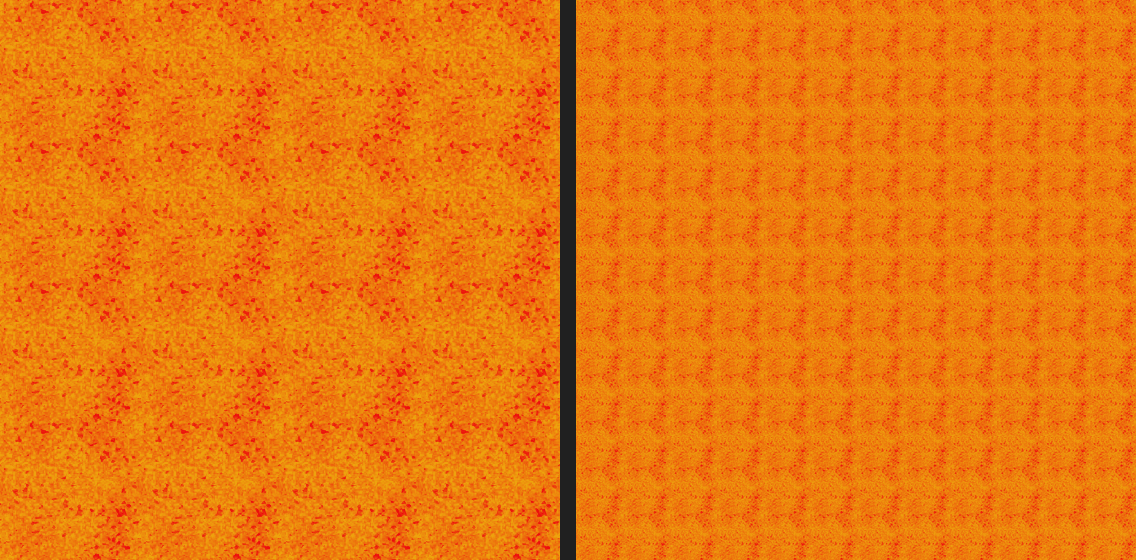
Left, the tile; right, the same tile 3 across and 3 down.
Give the GLSL for this texture, as a Shadertoy shader.

```glsl
#define REPEATS 4.0
#define AMBER vec3(0.93, 0.64, 0.05)
#define RED vec3(0.93, 0.05, 0.05)
#define BASE_TONE 1.24
#define WEAR_DEPTH 0.28
#define GRAIN_DEPTH 0.70
#define FLECK_DEPTH 0.50
#define RING_DEPTH 0.12
#define PATCH_TIGHTNESS 40.0
#define WARP 0.012

// Integer hash of a lattice cell, 0 to 1
float hash(vec2 cell, float seed) {
    uvec3 k = uvec3(cell, seed) * uvec3(73856093u, 19349663u, 83492791u);
    uint h = k.x ^ k.y ^ k.z;
    h = (h ^ (h >> 16)) * 2146121005u;
    h = (h ^ (h >> 15)) * 2221713035u;
    h ^= h >> 16;
    return float(h & 65535u) / 65535.0;
}

// Value noise that wraps on the unit square
float noise(vec2 p, vec2 cells, float seed) {
    p *= cells;
    vec2 i = floor(p);
    vec2 f = p - i;
    f = f * f * (3.0 - 2.0 * f);
    vec2 a = mod(i, cells);
    vec2 b = mod(i + 1.0, cells);
    float low = mix(hash(a, seed), hash(vec2(b.x, a.y), seed), f.x);
    float high = mix(hash(vec2(a.x, b.y), seed), hash(b, seed), f.x);
    return mix(low, high, f.y);
}

// Broad darkening: wrapped soft patches, clouds and horizontal streaks
float wearAmount(vec2 p) {
    const vec2 centers[6] = vec2[6](
        vec2(0.86, 0.30), vec2(0.27, 0.90), vec2(0.83, 0.74),
        vec2(0.70, 0.88), vec2(0.23, 0.17), vec2(0.78, 0.06));
    float patches = 0.0;
    for (int i = 0; i < 6; i++) {
        vec2 d = fract(p - centers[i] + 0.5) - 0.5;
        patches += exp(-PATCH_TIGHTNESS * dot(d, d));
    }
    float cloud = 0.6 * noise(p, vec2(6.0), 1.0) + 0.4 * noise(p, vec2(14.0), 2.0);
    float streak = noise(p, vec2(4.0, 20.0), 3.0);
    float bands = 0.06 * cos(12.5664 * (p.y - 0.43));
    return 0.15 + 0.5 * patches + 0.4 * (cloud - 0.5) + 0.35 * (streak - 0.5) + bands;
}

void mainImage(out vec4 fragColor, in vec2 fragCoord) {
    vec2 p = fract(fragCoord / iResolution.xy * REPEATS);
    float wear = wearAmount(p);

    // Bend the lattice so the small marks look organic
    vec2 bend = vec2(noise(p, vec2(18.0), 4.0), noise(p, vec2(18.0), 5.0)) - 0.5;
    vec2 q = p + WARP * bend;

    // Fine grain
    float grain = 0.5 * noise(q, vec2(48.0, 56.0), 6.0) + 0.5 * noise(q, vec2(88.0), 7.0);

    // Red flecks, denser where worn
    float blot = 0.65 * noise(q, vec2(26.0, 34.0), 8.0) + 0.35 * noise(q, vec2(60.0), 9.0);
    float fleck = smoothstep(0.68, 0.80, blot + 0.2 * (wear - 0.4));

    // Thin ringlets along a noise contour
    float contour = abs(noise(q, vec2(38.0), 10.0) - 0.62);
    float ring = 1.0 - smoothstep(0.02, 0.10, contour);

    float tone = BASE_TONE - WEAR_DEPTH * wear - GRAIN_DEPTH * grain
               - FLECK_DEPTH * fleck - RING_DEPTH * ring;
    fragColor = vec4(mix(RED, AMBER, clamp(tone, 0.0, 1.0)), 1.0);
}
```
